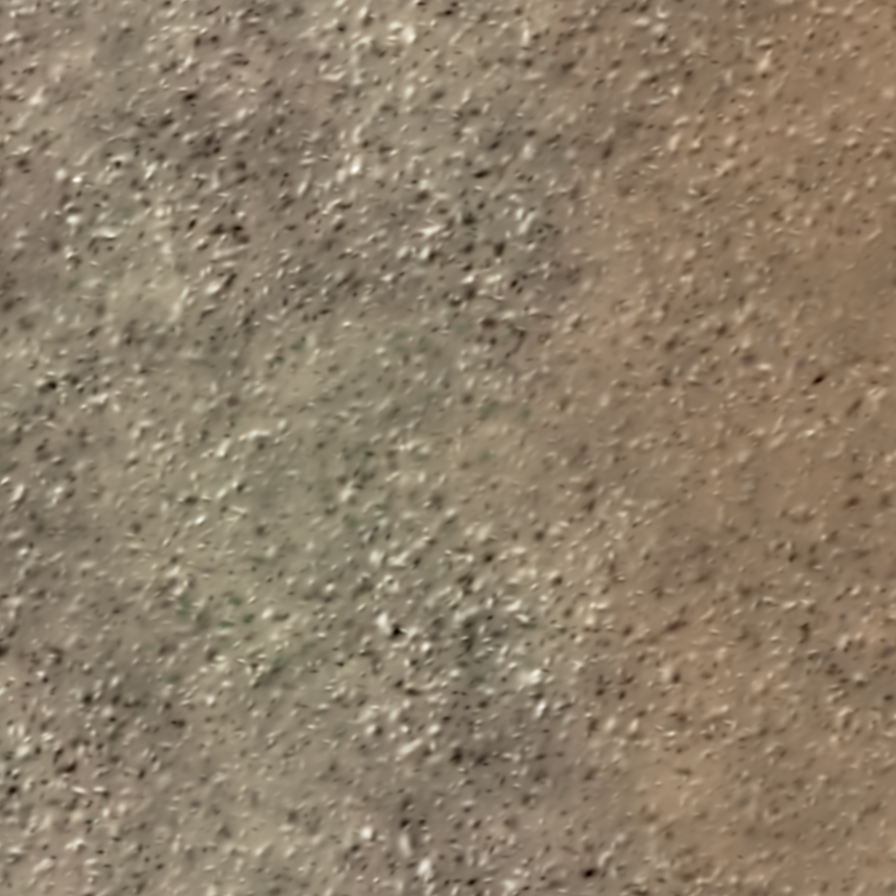
Reproduce this texture procedurally as a three.js fragment shader.

```glsl
// Dry trampled turf: pale straw flecks and dark gaps over grey-beige ground
// that fades to bare brown soil on the right, with mossy specks on the left.
// Soft oriented strokes on jittered grids lie over slanted noise clods.

#define STRAW vec3(0.590, 0.542, 0.465)
#define SOIL vec3(0.568, 0.468, 0.368)
#define MAUVE vec3(0.550, 0.488, 0.425)
#define MOSS vec3(0.560, 0.535, 0.440)
#define LEAF vec3(0.250, 0.290, 0.190)
#define FLECK_CELLS 42.0
#define FLECK_ANGLE 0.62
#define ANGLE_SPREAD 2.0
#define FLECK_CONTRAST 0.30
#define CLOD_CONTRAST 0.26
#define BROAD_CONTRAST 0.42
#define LEAF_CELLS 34.0

varying vec2 vUv;

// Sine-free hash
vec3 hash3(vec2 p) {
  vec3 q = fract(p.xyx * vec3(0.1031, 0.1030, 0.0973));
  q += dot(q, q.yxz + 33.33);
  return fract((q.xxy + q.yzz) * q.zyx);
}

float valueNoise(vec2 p) {
  vec2 cell = floor(p);
  vec2 f = fract(p);
  f = f * f * (3.0 - 2.0 * f);
  float low = mix(hash3(cell).x, hash3(cell + vec2(1.0, 0.0)).x, f.x);
  float high = mix(hash3(cell + vec2(0.0, 1.0)).x, hash3(cell + 1.0).x, f.x);
  return mix(low, high, f.y);
}

float fbm(vec2 p) {
  float sum = 0.0;
  float weight = 0.53;
  for (int i = 0; i < 4; i++) {
    sum += weight * valueNoise(p);
    p = mat2(1.6, 1.2, -1.2, 1.6) * p + 7.3;
    weight *= 0.5;
  }
  return sum;
}

// Soft strokes: x = signed light with a faint shadow, y = sparse mask
vec2 flecks(vec2 p, float seed) {
  vec2 cell = floor(p);
  vec2 total = vec2(0.0);
  for (int j = -1; j <= 1; j++) {
    for (int i = -1; i <= 1; i++) {
      vec2 id = cell + vec2(float(i), float(j));
      vec3 place = hash3(id + seed);
      vec3 form = hash3(id + seed + 57.0);
      // Averaging two hashes gathers the strokes around the main direction
      float turn = 0.5 * (place.z + form.z) - 0.5;
      float angle = FLECK_ANGLE + ANGLE_SPREAD * turn;
      vec2 axis = vec2(cos(angle), sin(angle));
      vec2 d = p - id - place.xy;
      float along = dot(d, axis) / mix(0.26, 0.46, form.x);
      float across = dot(d, vec2(-axis.y, axis.x)) / mix(0.17, 0.27, place.z);
      float stroke = exp(-along * along - across * across);
      float shade = exp(-along * along - (across + 1.6) * (across + 1.6));
      // Cubing the tone leaves a few strong strokes among many faint ones
      float t = 2.0 * form.y - 1.0;
      float tone = t * (0.35 + 0.75 * t * t) + 0.08;
      total.x += tone * stroke - 0.40 * max(tone, 0.0) * shade;
      total.y += stroke * smoothstep(0.60, 0.95, form.y);
    }
  }
  return total;
}

void main() {
  vec2 uv = vUv;

  // Broad zones of bare soil, moss and mauve thatch
  float patches = fbm(uv * 4.0 + 3.0);
  float soil = smoothstep(0.38, 1.06, uv.x + 0.12 * (uv.y - 0.5) + 0.5 * (patches - 0.5));
  vec2 mossOffset = (uv - vec2(0.30, 0.44)) / vec2(0.34, 0.32);
  float moss = exp(-dot(mossOffset, mossOffset));
  float mauve = smoothstep(0.38, 0.62, fbm(uv * 7.0 + 41.0));
  vec3 color = mix(STRAW, MAUVE, mauve);
  color = mix(color, MOSS, 0.75 * moss);
  color = mix(color, SOIL, soil);

  // Uneven ground: broad light and dark areas, then clods slanted like the straw
  float calm = mix(1.0, 0.50, soil);
  float broad = fbm(uv * 13.0 + 11.0) - 0.5;
  vec2 axis = vec2(cos(FLECK_ANGLE), sin(FLECK_ANGLE));
  vec2 slanted = vec2(dot(uv, axis), dot(uv, vec2(-axis.y, axis.x)));
  float clods = fbm(slanted * vec2(26.0, 42.0) + 29.0) - 0.5;
  color *= 1.0 + calm * (BROAD_CONTRAST * broad + CLOD_CONTRAST * clods);

  // Straw strokes at three sizes, gathered in clumps and fading over the soil
  float light = flecks(uv * FLECK_CELLS, 3.0).x;
  light += 0.90 * flecks(uv * FLECK_CELLS * 1.37 + 0.37, 131.0).x;
  light += 0.75 * flecks(uv * FLECK_CELLS * 1.9 + 0.71, 277.0).x;
  float clump = smoothstep(0.28, 0.70, fbm(uv * 9.0 + 63.0));
  light *= FLECK_CONTRAST * mix(0.65, 1.30, clump) * calm * (1.0 - 0.15 * moss);
  color += light * mix(vec3(1.0, 0.99, 0.93), vec3(0.95, 1.0, 0.98), step(0.0, light));

  // Dark green blades in the moss, and a few dark gaps elsewhere
  float blades = flecks(uv * LEAF_CELLS + 0.19, 419.0).y;
  blades *= smoothstep(0.40, 0.62, fbm(uv * 10.0 + 19.0));
  color = mix(color, LEAF, clamp(0.75 * blades * moss, 0.0, 0.75));
  float gaps = flecks(uv * LEAF_CELLS * 1.2 + 0.53, 613.0).y;
  gaps *= smoothstep(0.50, 0.70, fbm(uv * 11.0 + 87.0)) * calm;
  color = mix(color, vec3(0.28, 0.23, 0.19), clamp(0.65 * gaps, 0.0, 0.7));

  // Gentle shoulder keeps the brightest straw below white
  color -= 0.4 * max(color - 0.80, 0.0);
  gl_FragColor = vec4(clamp(color, 0.0, 1.0), 1.0);
}
```
